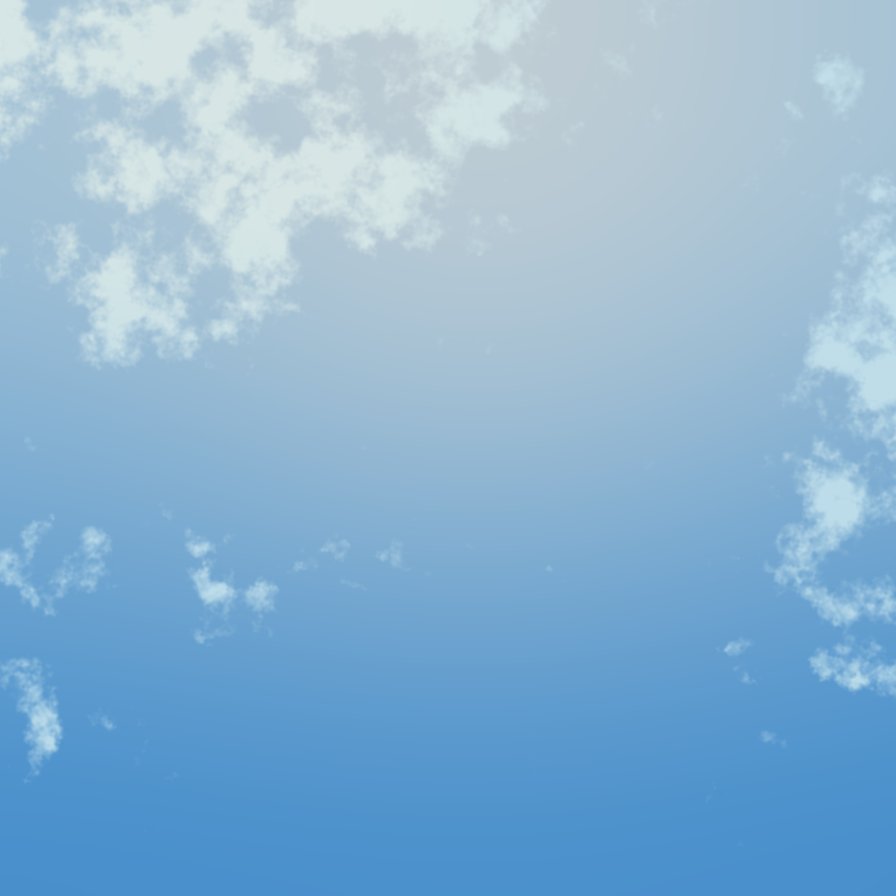
Give the GLSL for this texture, as a three.js fragment shader.

```glsl
#define DEEP_SKY vec3(0.28, 0.56, 0.798)
#define PALE_SKY vec3(0.62, 0.752, 0.84)
#define SUN_HAZE vec3(0.758, 0.805, 0.828)
#define SUN_POS vec2(0.54, 1.0)
#define COOL_CLOUD vec3(0.77, 0.885, 0.925)
#define WARM_CLOUD vec3(0.86, 0.915, 0.905)
#define CLOUD_SCALE 16.0
#define CLOUD_OPACITY 0.9
#define EDGE_WARP 0.06
#define COVER_GAIN 0.5

varying vec2 vUv;

float hash(vec2 cell) {
  vec3 p = fract(vec3(cell.xyx) * 0.1031);
  p += dot(p, p.yzx + 33.33);
  return fract((p.x + p.y) * p.z);
}

float noise(vec2 p) {
  vec2 cell = floor(p);
  vec2 f = fract(p);
  f = f * f * f * (f * (f * 6.0 - 15.0) + 10.0);
  float low = mix(hash(cell), hash(cell + vec2(1.0, 0.0)), f.x);
  float high = mix(hash(cell + vec2(0.0, 1.0)), hash(cell + 1.0), f.x);
  return mix(low, high, f.y);
}

float fbm(vec2 p) {
  float sum = 0.0;
  float total = 0.0;
  float amp = 1.0;
  for (int i = 0; i < 5; i++) {
    sum += amp * noise(p);
    total += amp;
    amp *= 0.66;
    p = mat2(1.6, 1.2, -1.2, 1.6) * p + 17.3;
  }
  return sum / total;
}

// Elliptical falloff: 1 at the centre, 0 on the rim, negative outside
float puff(vec2 p, vec2 centre, vec2 radius) {
  return 1.0 - length((p - centre) / radius);
}

// Broad bank at the upper left with its hanging lobes
float bankCover(vec2 p) {
  float c = puff(p, vec2(0.28, 1.03), vec2(0.36, 0.26));
  c = max(c, puff(p, vec2(0.07, 0.93), vec2(0.13, 0.14)));
  c = max(c, puff(p, vec2(0.51, 0.96), vec2(0.12, 0.14)));
  c = max(c, puff(p, vec2(0.37, 0.83), vec2(0.12, 0.11)));
  c = max(c, puff(p, vec2(0.24, 0.80), vec2(0.14, 0.11)));
  return max(c, puff(p, vec2(0.21, 0.70), vec2(0.12, 0.115)));
}

// Tall column at the right edge
float columnCover(vec2 p) {
  float c = puff(p, vec2(0.975, 0.66), vec2(0.075, 0.13));
  c = max(c, puff(p, vec2(0.985, 0.53), vec2(0.12, 0.17)));
  return max(c, puff(p, vec2(0.955, 0.38), vec2(0.08, 0.12)));
}

// Thin stray scraps
float wispCover(vec2 p) {
  float c = puff(p, vec2(0.035, 0.72), vec2(0.07, 0.045));
  c = max(c, puff(p, vec2(0.51, 0.74), vec2(0.08, 0.04)));
  c = max(c, puff(p, vec2(0.96, 0.885), vec2(0.09, 0.05)));
  c = max(c, puff(p, vec2(0.065, 0.37), vec2(0.08, 0.06)));
  c = max(c, puff(p, vec2(0.195, 0.415), vec2(0.05, 0.04)));
  c = max(c, puff(p, vec2(0.23, 0.325), vec2(0.08, 0.04)));
  c = max(c, puff(p, vec2(0.025, 0.19), vec2(0.05, 0.08)));
  c = max(c, puff(p, vec2(0.37, 0.37), vec2(0.05, 0.03)));
  c = max(c, puff(p, vec2(0.94, 0.27), vec2(0.04, 0.045)));
  return max(c, puff(p, vec2(0.83, 0.26), vec2(0.03, 0.03)));
}

void main() {
  // Sky gradient with a soft haze around the hidden sun
  vec2 toSun = vUv - SUN_POS;
  float haze = 0.92 * exp(-dot(toSun * toSun, vec2(5.8, 3.4)));
  vec3 sky = mix(DEEP_SKY, PALE_SKY, smoothstep(0.0, 0.9, vUv.y + 0.03 * (0.5 - vUv.x)));
  sky = mix(sky, SUN_HAZE, haze);

  // Ragged cloud outlines
  vec2 warp = vec2(fbm(vUv * 18.0 + 3.7), fbm(vUv * 18.0 + 41.2)) - 0.5;
  vec2 p = vUv + EDGE_WARP * warp;
  float mass = clamp(max(bankCover(p), columnCover(p)), -0.48, 0.36);
  float wisps = clamp(wispCover(p), -0.4, 0.2) - 0.18;

  // Fine billows fill the covered areas
  float billow = fbm(vUv * CLOUD_SCALE + 9.1) - 0.5;
  float density = smoothstep(0.0, 0.32, billow + COVER_GAIN * max(mass, wisps));
  float warmth = smoothstep(1.0, 0.3, vUv.x) * smoothstep(0.4, 0.8, vUv.y);
  vec3 cloud = mix(COOL_CLOUD, WARM_CLOUD, warmth);

  gl_FragColor = vec4(mix(sky, cloud, CLOUD_OPACITY * density), 1.0);
}
```
